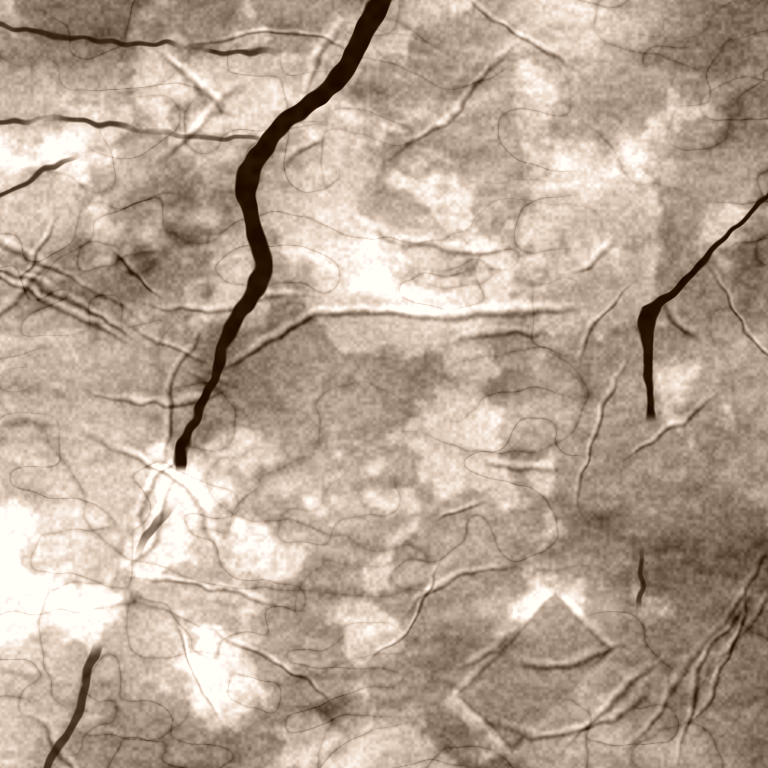
Write a Shadertoy shader that draws this texture.

```glsl
#define BASE_TONE 0.665
#define MOTTLE 0.95
#define RELIEF 0.85
#define GRAIN 0.13
#define CHALK 0.22
#define VEIN_COUNT 38
#define VEIN_DEPTH 0.24
#define CRACK_TONE 0.03
#define SEPIA vec3(0.08, 0.0, -0.07)

float hash(vec2 p) {
    vec3 q = fract(p.xyx * 0.1031);
    q += dot(q, q.yzx + 33.33);
    return fract((q.x + q.y) * q.z);
}

float noise(vec2 p) {
    vec2 i = floor(p), f = fract(p);
    f = f * f * (3.0 - 2.0 * f);
    vec2 e = vec2(0.0, 1.0);
    return mix(mix(hash(i), hash(i + e.yx), f.x),
               mix(hash(i + e), hash(i + e.yy), f.x), f.y);
}

float fbm(vec2 p) {
    float sum = 0.0, amp = 0.5;
    for (int i = 0; i < 5; i++) {
        sum += amp * noise(p);
        p = mat2(1.6, 1.2, -1.2, 1.6) * p + 17.3;
        amp *= 0.54;
    }
    return sum / 1.037;
}

vec2 warp(vec2 p) {
    return p + 0.16 * (vec2(fbm(p * 3.0 + 4.0), fbm(p * 3.0 + 31.0)) - 0.5);
}

float height(vec2 p) {
    return fbm(warp(p) * vec2(5.0, 9.0) + 11.0);
}

// 1 inside the interval, with soft ends
float span(float x, float a, float b, float soft) {
    return smoothstep(a - soft, a + soft, x) * (1.0 - smoothstep(b - soft, b + soft, x));
}

// Dark groove with a pale lip on its upper side
float vein(float d, float w) {
    float groove = d / w, lip = (d - 2.4 * w) / (1.3 * w);
    return 0.6 * exp(-lip * lip) - exp(-groove * groove);
}

float crack(float d, float w) {
    return 1.0 - smoothstep(w - 0.002, w + 0.002, abs(d));
}

float scatteredVeins(vec2 p, float wobble) {
    float sum = 0.0;
    for (int i = 0; i < VEIN_COUNT; i++) {
        float k = float(i);
        vec2 c = vec2(hash(vec2(k, 3.0)), hash(vec2(k, 8.0)));
        float angle = (hash(vec2(k, 15.0)) - 0.5) * 2.6;
        float reach = mix(0.04, 0.15, hash(vec2(k, 21.0)));
        float bend = (hash(vec2(k, 27.0)) - 0.5) * 5.0;
        vec2 q = p - c;
        q = vec2(cos(angle) * q.x + sin(angle) * q.y, cos(angle) * q.y - sin(angle) * q.x);
        float fade = 1.0 - smoothstep(0.3, 1.0, abs(q.x) / reach);
        float width = mix(0.0018, 0.004, hash(vec2(k, 33.0)));
        sum += fade * vein(q.y + bend * q.x * q.x + wobble, width);
    }
    return sum;
}

void mainImage(out vec4 fragColor, in vec2 fragCoord) {
    vec2 p = fragCoord / iResolution.xy;
    vec2 q = warp(p);
    float wobble = 0.025 * (noise(p * 14.0) - 0.5) + 0.008 * (noise(p * 55.0) - 0.5);
    float patchy = noise(p * 11.0 + 60.0);

    // Mottled, lit stone surface
    vec2 lightStep = vec2(-0.002, 0.004);
    float tone = BASE_TONE + MOTTLE * (fbm(q * vec2(4.0, 6.0) + 50.0) - 0.5);
    tone += RELIEF * (height(p - lightStep) - height(p + lightStep));
    float chalk = fbm(p * 10.0 + 80.0) + 0.35 * (noise(p * 4.0 + 9.0) - 0.5);
    tone += CHALK * smoothstep(0.57, 0.68, chalk);
    tone -= 0.1 * smoothstep(0.55, 1.1, p.x + 0.35 - p.y);

    // Thin creases along noise contours
    for (int i = 0; i < 3; i++) {
        float k = float(i);
        float n = noise(q * vec2(6.0, 10.0) * (1.0 + 0.7 * k) + 23.0 * k);
        float ridge = pow(1.0 - abs(2.0 * n - 1.0), 22.0);
        tone -= 0.19 * ridge * smoothstep(0.42, 0.75, noise(p * 6.0 + 41.0 * k));
    }

    // Smooth slanted facet
    vec2 facet = p - vec2(0.695, 0.125);
    facet = abs(vec2(facet.x + facet.y, facet.y - facet.x) * 0.7071 + 0.3 * wobble);
    facet -= vec2(0.09, 0.05);
    float edge = max(facet.x, facet.y);
    tone = mix(tone, 0.54 + 0.3 * (tone - BASE_TONE), 0.85 * (1.0 - smoothstep(-0.006, 0.004, edge)));
    tone += 0.7 * VEIN_DEPTH * vein(edge, 0.003) * smoothstep(0.25, 0.5, patchy);

    // Veins, parallel bundles and the central seam
    float veins = scatteredVeins(p, wobble);
    for (int i = 0; i < 4; i++) {
        float k = float(i);
        float left = p.y - 0.68 + 0.5 * p.x + 0.014 * k + wobble;
        float right = (p.y - 0.27 - 1.35 * (p.x - 1.0) + 0.05 * k) * 0.6 + 0.6 * wobble;
        float broken = smoothstep(0.25, 0.6, noise(p * 9.0 + 13.0 * k));
        veins += broken * vein(left, 0.003) * span(p.x, -0.1, 0.28, 0.04);
        veins += 0.7 * broken * vein(right, 0.003) * span(p.x, 0.82, 1.1, 0.03);
    }
    float seam = p.y - 0.585 + 0.5 * max(0.0, 0.41 - p.x) - 0.03 * (p.x - 0.41) + 0.6 * wobble;
    veins += 1.3 * vein(seam, 0.0038) * span(p.x, 0.3, 0.74, 0.04);
    tone += VEIN_DEPTH * clamp(veins, -1.7, 1.0);

    // Fine grain
    tone += GRAIN * (noise(p * 240.0) - 0.5 + 0.8 * (noise(p * 120.0 + 7.0) - 0.5));

    // Main fissure, fading towards the bottom
    float bump = (p.y - 0.78) / 0.085;
    float mainLine = p.x - 0.07 - 0.42 * p.y + 0.075 * exp(-bump * bump) + wobble;
    float mainWidth = mix(0.007, 0.015, smoothstep(0.55, 0.85, p.y)) * (0.75 + 0.5 * patchy);
    float open = span(p.y, 0.39, 1.2, 0.006) + 0.75 * span(p.y, -0.1, 0.155, 0.015);
    open += 0.6 * span(p.y, 0.29, 0.33, 0.02);
    float gap = open * crack(mainLine, mainWidth);
    tone -= 0.14 * exp(-abs(mainLine) / 0.02) * (0.4 + 0.6 * min(open, 1.0));

    // Right fissure in two pieces
    float sideLine = p.x - 0.845 - max(0.0, p.y - 0.6) + 1.3 * wobble;
    float sideOpen = span(p.y, 0.455, 0.8, 0.008) + 0.7 * span(p.y, 0.21, 0.28, 0.015);
    float sideWidth = 0.0025 + 0.009 * span(p.y, 0.53, 0.65, 0.05) * patchy + 0.003 * patchy;
    gap = max(gap, sideOpen * crack(sideLine, sideWidth));
    tone -= 0.1 * sideOpen * exp(-abs(sideLine) / 0.015);

    // Broken bedding cracks at the upper left
    for (int i = 0; i < 3; i++) {
        float k = float(i), turn = k * (k - 1.0);
        float bed = p.y - 0.96 + 0.11 * k - (0.3 * turn - 0.09) * p.x + wobble;
        float extent = span(p.x, -0.1, 0.35 - 0.1 * turn, 0.02);
        float broken = smoothstep(0.3, 0.6, noise(p * 16.0 + 19.0 * k));
        gap = max(gap, 0.75 * extent * broken * crack(bed, 0.0035));
        tone -= 0.16 * extent * exp(-abs(bed) / 0.012);
    }

    // Sepia toning
    tone = mix(clamp(tone, 0.08, 1.0), CRACK_TONE + 0.06 * noise(p * 90.0), min(gap, 1.0));
    vec3 color = tone + SEPIA * (1.0 - 0.6 * smoothstep(0.8, 1.0, tone));
    fragColor = vec4(clamp(color, 0.0, 1.0), 1.0);
}
```
